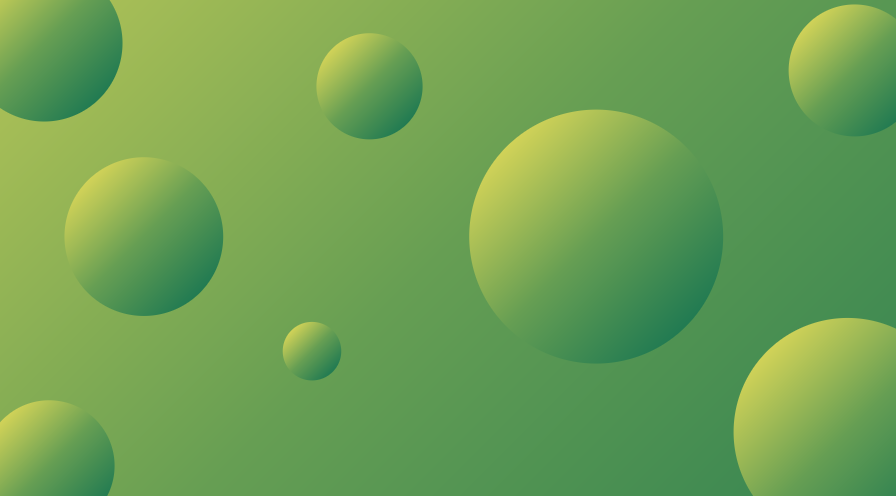
A Shadertoy shader for this background:

```glsl
// Flat discs floating on a diagonal yellow-to-green backdrop.
// One three-stop colour ramp runs at 45 degrees, gently over the canvas
// and at full strength across each anti-aliased disc.

// Yellow at t = -1, leaf green at 0, deep green at 1
vec3 leafRamp(float t) {
    vec3 leaf = vec3(0.40, 0.62, 0.325);
    vec3 end = t < 0.0 ? vec3(0.82, 0.825, 0.345) : vec3(0.13, 0.48, 0.32);
    return mix(leaf, end, min(abs(t), 1.0));
}

void mainImage(out vec4 fragColor, in vec2 fragCoord) {
    // Canvas height is one unit
    vec2 p = fragCoord / iResolution.y;
    float aspect = iResolution.x / iResolution.y;
    float pixel = 1.0 / iResolution.y;

    // Backdrop, from the upper left to the lower right corner
    float diagonal = 2.0 * (p.x + 1.0 - p.y) / (aspect + 1.0) - 1.0;
    vec3 color = leafRamp(0.72 * diagonal);

    // Discs: centre x, centre y, radius
    vec3 discs[8] = vec3[8](
        vec3(0.089, 0.913, 0.158), vec3(0.745, 0.826, 0.107),
        vec3(1.723, 0.858, 0.133), vec3(0.290, 0.523, 0.160),
        vec3(1.202, 0.523, 0.256), vec3(0.629, 0.292, 0.059),
        vec3(1.709, 0.129, 0.230), vec3(0.099, 0.061, 0.132));

    for (int i = 0; i < 8; i++) {
        vec2 offset = p - discs[i].xy;
        float radius = discs[i].z;
        float shade = dot(offset, vec2(0.7071, -0.7071)) / radius;
        float cover = clamp(0.5 - (length(offset) - radius) / pixel, 0.0, 1.0);
        color = mix(color, leafRamp(shade), cover);
    }

    fragColor = vec4(color, 1.0);
}
```
